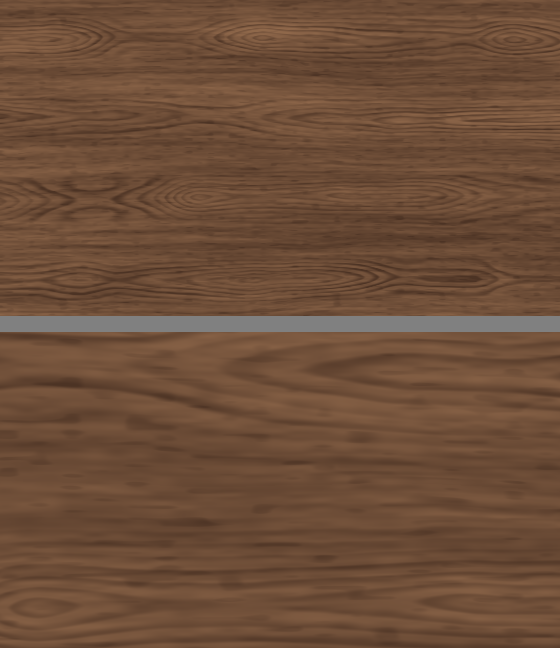
Top: the whole. Bottom: its middle third, enlarged.
Reproduce this texture procedurally as a Shadertoy shader.

```glsl
// Walnut veneer with horizontal grain: rows of long eyes and pointed arches
// between straight streaks. Each row is a slice through growth rings whose
// depth drifts along the board; stretched noise adds streaks and pores.

const vec3 DARK_WALNUT = vec3(0.330, 0.225, 0.160);
const vec3 LIGHT_WALNUT = vec3(0.540, 0.390, 0.280);
const float ROW_SPACING = 0.2525;
const float FIRST_ROW = 0.12;
const float RINGS_PER_UNIT = 85.0;

float hash(vec2 p) {
    vec3 q = fract(p.xyx * 0.1031);
    q += dot(q, q.yzx + 33.33);
    return fract((q.x + q.y) * q.z);
}

float noise(vec2 p) {
    vec2 cell = floor(p);
    vec2 f = fract(p);
    f = f * f * (3.0 - 2.0 * f);
    float low = mix(hash(cell), hash(cell + vec2(1.0, 0.0)), f.x);
    float high = mix(hash(cell + vec2(0.0, 1.0)), hash(cell + 1.0), f.x);
    return mix(low, high, f.y);
}

// Noise centred on zero, stretched by a frequency along each axis
float streak(vec2 p, vec2 frequency, float seed) {
    return noise(p * frequency + seed) - 0.5;
}

// Bends the straight grain gently up and down
vec2 warpGrain(vec2 p) {
    p.y += 0.026 * streak(p, vec2(1.6, 5.0), 11.0);
    p.y += 0.009 * streak(p, vec2(5.0, 16.0), 23.0);
    p.y += 0.003 * streak(p, vec2(16.0, 40.0), 37.0);
    return p;
}

// Distance from the tree's core, seen in a cut at a drifting depth
float ringRadius(float x, float offset, float seed) {
    float depth = 0.18 * (noise(vec2(x * 2.2 + seed, seed)) - 0.5);
    depth += 0.016 * (noise(vec2(x * 8.0, seed + 5.0)) - 0.5);
    depth *= 1.0 - smoothstep(0.03, 0.12, abs(offset));
    vec2 sides = pow(abs(vec2(depth, offset)) + 1e-5, vec2(1.6));
    return pow(sides.x + sides.y, 0.625);
}

// Dark latewood line at the end of each ring, of varying strength
float latewood(float radius, float seed) {
    float phase = radius * RINGS_PER_UNIT;
    float f = fract(phase);
    float line = smoothstep(0.25, 0.75, f) * (1.0 - smoothstep(0.75, 1.0, f));
    return line * mix(0.35, 1.0, hash(vec2(floor(phase), seed)));
}

float woodTone(vec2 p) {
    vec2 grain = warpGrain(p);
    float row = floor((grain.y - FIRST_ROW) / ROW_SPACING + 0.5);
    float offset = grain.y - FIRST_ROW - row * ROW_SPACING;
    float seed = row * 17.3 + 41.0;
    float radius = ringRadius(grain.x, offset, seed);
    float figure = 1.0 - smoothstep(0.035, 0.085, abs(offset));

    // Rings, shaded patches and pale hearts of the figured rows
    float tone = 0.52;
    float lineStrength = mix(0.12, 0.62, figure);
    lineStrength *= 0.65 + 0.7 * noise(grain * vec2(3.5, 14.0) + 71.0);
    tone -= lineStrength * (latewood(radius, seed) - 0.22);
    tone += figure * 0.45 * streak(vec2(grain.x, radius), vec2(2.5, 38.0), seed);
    tone += figure * 0.14 * (1.0 - smoothstep(0.0, 0.035, radius));

    // Straight streaks, strongest between the rows
    float straight = 1.0 - 0.65 * figure;
    tone += 0.42 * streak(grain, vec2(0.8, 10.0), 53.0);
    tone += straight * 0.48 * streak(grain, vec2(1.3, 48.0), 67.0);
    tone += straight * 0.36 * streak(grain, vec2(3.0, 105.0), 83.0);
    tone -= 0.07 * smoothstep(0.08, 0.12, abs(offset));

    // Fine fibres and short dark pores
    tone += 0.26 * streak(grain, vec2(10.0, 150.0), 97.0);
    tone += 0.22 * streak(grain, vec2(42.0, 210.0), 131.0);
    float pores = smoothstep(0.68, 0.92, noise(grain * vec2(30.0, 170.0) + 151.0));
    return tone - 0.2 * pores;
}

void mainImage(out vec4 fragColor, in vec2 fragCoord) {
    vec2 p = fragCoord / iResolution.y;
    float tone = clamp(woodTone(p), -0.15, 1.1);
    fragColor = vec4(mix(DARK_WALNUT, LIGHT_WALNUT, tone), 1.0);
}
```
